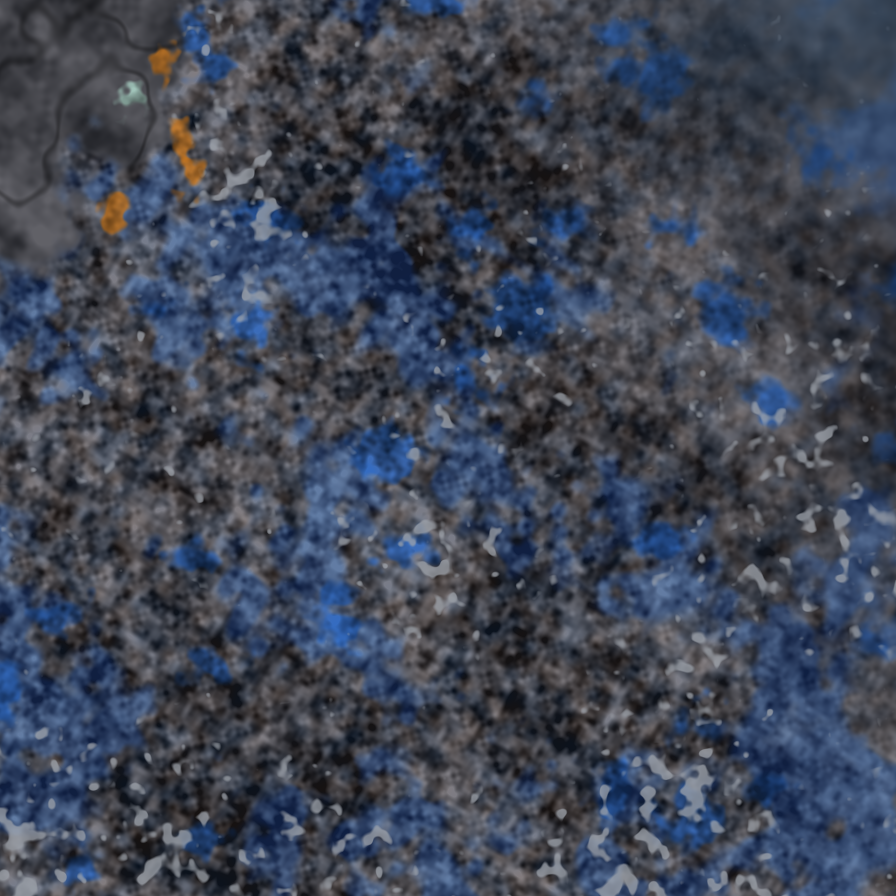
Write a WebGL 2 fragment shader that draws this texture.

```glsl
#version 300 es
precision highp float;
// Dark granular rock with blue mineral crusts, pale flecks and a smoother slate corner.
// Layered value noise makes the grain; jittered cells place blue chips and a few ochre
// spots. Fine detail fades towards the upper right, as with a shallow depth of field.

uniform vec2 u_resolution;
out vec4 outColor;

const vec3 ROCK_DARK = vec3(0.065, 0.070, 0.090);
const vec3 ROCK_PALE = vec3(0.450, 0.450, 0.480);
const vec3 BLUE_DEEP = vec3(0.060, 0.135, 0.300);
const vec3 BLUE_PALE = vec3(0.330, 0.455, 0.640);
const vec3 CHIP_BLUE = vec3(0.090, 0.260, 0.520);
const vec3 FLECK = vec3(0.620, 0.640, 0.670);
const vec3 SLATE_DARK = vec3(0.140, 0.145, 0.165);
const vec3 SLATE_PALE = vec3(0.380, 0.380, 0.405);
const vec3 OCHRE = vec3(0.650, 0.390, 0.110);
const vec3 MINT = vec3(0.550, 0.680, 0.640);
const vec3 HAZE = vec3(0.170, 0.260, 0.360);
const float GRAIN_SCALE = 46.0;   // coarse grains across the canvas
const float CRUST_SCALE = 9.0;    // blue patches across the canvas
const float CRUST_LEVEL = 0.64;   // higher gives less blue
const float CHIP_CELLS = 13.0;
const float CHIP_SHARE = 0.26;
const int SPOT_COUNT = 5;

float hash(vec2 p) {
    return fract(sin(dot(p, vec2(127.1, 311.7))) * 43758.5453);
}

vec2 hash2(vec2 p) {
    return vec2(hash(p), hash(p + 57.3));
}

float noise(vec2 p) {
    vec2 cell = floor(p), f = fract(p);
    f = f * f * (3.0 - 2.0 * f);
    float low = mix(hash(cell), hash(cell + vec2(1, 0)), f.x);
    float high = mix(hash(cell + vec2(0, 1)), hash(cell + vec2(1, 1)), f.x);
    return mix(low, high, f.y);
}

// Noise centred on zero, turned so that octaves do not line up.
float layer(vec2 p, float scale, float angle) {
    float c = cos(angle), s = sin(angle);
    return noise(mat2(c, s, -s, c) * p * scale + scale) - 0.5;
}

// Brightness of the grain; blur takes away the finer octaves.
float grain(vec2 p, float blur) {
    float g = 0.5 + 0.45 * layer(p, 7.0, 0.4);
    g += 0.62 * layer(p, GRAIN_SCALE, 1.1) * (1.0 - 0.35 * blur);
    g += 0.72 * layer(p, GRAIN_SCALE * 2.0, 0.7) * (1.0 - 0.80 * blur);
    g += 0.52 * layer(p, GRAIN_SCALE * 3.7, 2.1) * (1.0 - blur);
    return clamp(g, 0.0, 1.1);
}

// Scattered ragged chips, one at most in each cell.
float chips(vec2 p, float blur) {
    vec2 q = p * CHIP_CELLS, home = floor(q);
    float ragged = 0.45 * layer(p, 42.0, 0.3) + 0.35 * layer(p, 85.0, 1.7);
    float cover = 0.0;
    for (int y = -1; y <= 1; y++) {
        for (int x = -1; x <= 1; x++) {
            vec2 cell = home + vec2(x, y);
            vec2 d = q - cell - hash2(cell + 11.0);
            d.y *= 0.8 + 0.7 * hash(cell + 31.0);
            float radius = mix(0.18, 0.42, hash(cell + 23.0));
            float edge = mix(0.13, 0.28, blur);
            float chip = 1.0 - smoothstep(-edge, edge, length(d) - radius + ragged);
            cover = max(cover, chip * step(hash(cell + 5.0), CHIP_SHARE));
        }
    }
    return cover;
}

void main() {
    vec2 p = gl_FragCoord.xy / u_resolution;
    float blur = smoothstep(0.5, 1.25, p.x + 0.4 * (p.y - 0.5));
    float tone = grain(p, blur);

    // Rock with slight warm and cool drift between grains
    vec3 color = mix(ROCK_DARK, ROCK_PALE, tone);
    color += vec3(0.06, 0.0, -0.06) * layer(p, 60.0, 2.6) * (1.0 - 0.5 * blur);

    // Slate corner
    float corner = p.x / 0.28 + (1.0 - p.y) / 0.34 + 0.6 * layer(p, 14.0, 0.9)
                 + 0.3 * layer(p, 45.0, 0.2);
    float slate = 1.0 - smoothstep(0.85, 1.1, corner);

    // Blue crusts and chips
    float crust = 0.55 + 0.5 * layer(p, CRUST_SCALE, 0.5) + 0.36 * layer(p, 23.0, 1.3)
                + 0.28 * layer(p, 56.0, 2.2) * (1.0 - 0.6 * blur);
    crust += 0.10 * (0.5 - p.y);
    float blue = smoothstep(CRUST_LEVEL - 0.08, CRUST_LEVEL + 0.09, crust);
    color = mix(color, mix(BLUE_DEEP, BLUE_PALE, tone), 0.78 * blue);
    color = mix(color, CHIP_BLUE * (0.55 + 0.9 * tone), 0.72 * chips(p, blur));

    // Pale flecks gathered in loose groups, mostly low down
    float group = layer(p, 6.0, 1.9) + 0.25 * (0.55 - p.y);
    float fleck = layer(p, 62.0, 0.8) + 0.5 * layer(p, 125.0, 1.5) + 0.55 * group;
    color = mix(color, FLECK, 0.75 * smoothstep(0.36, 0.58 + 0.1 * blur, fleck));

    // Smooth slate with fine dark seams
    float relief = 0.5 + 0.7 * layer(p, 17.0, 0.6) + 0.55 * layer(p, 42.0, 1.4)
                 + 0.35 * layer(p, 110.0, 2.4);
    float seam = 1.0 - smoothstep(0.0, 0.07, abs(layer(p, 12.0, 2.0) + 0.3 * layer(p, 34.0, 0.1)));
    vec3 slateColor = mix(SLATE_DARK, SLATE_PALE, clamp(relief, 0.0, 1.0)) * (1.0 - 0.3 * seam);
    color = mix(color, slateColor, slate);

    // Ochre spots and a mint one beside the slate
    for (int i = 0; i < SPOT_COUNT; i++) {
        vec2 seed = vec2(float(i), 3.0);
        vec2 centre = vec2(0.12, 0.74) + vec2(0.12, 0.21) * vec2(hash(seed), (float(i) + 0.5) / float(SPOT_COUNT));
        float reach = length(p - centre) + 0.026 * layer(p, 55.0, 1.0) + 0.018 * layer(p, 110.0, 0.4);
        float spot = 1.0 - smoothstep(0.007, 0.019, reach);
        color = mix(color, (i == 3 ? MINT : OCHRE) * (0.7 + 0.5 * tone), 0.85 * spot);
    }

    // Soft haze in the far corner
    float haze = smoothstep(0.35, 0.0, length((1.0 - p) * vec2(0.8, 1.3)));
    color = mix(color, HAZE, 0.55 * haze);
    outColor = vec4(clamp(color, 0.0, 1.0), 1.0);
}
```
